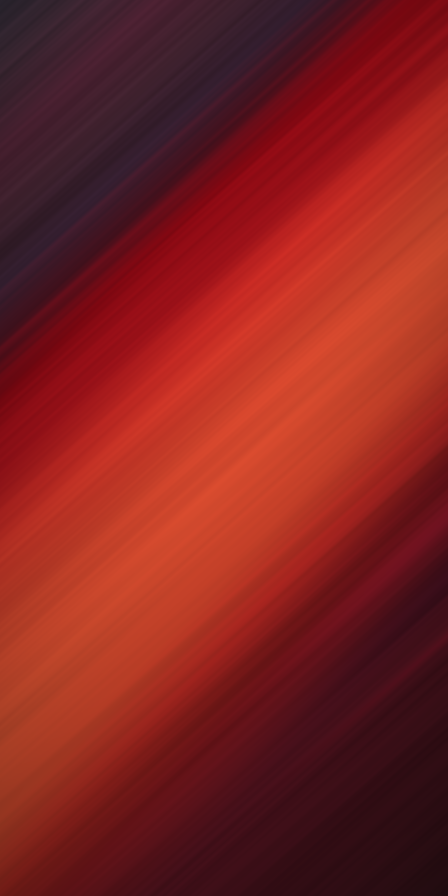
A Shadertoy shader for this background:

```glsl
// Diagonal motion-blurred bands of ember orange and crimson over dark plum.
#define SLOPE 0.95           // rise of the colour bands per unit of width
#define STREAK_SLOPE 0.88    // rise of the fine streaks
#define FAN 0.13             // widening of the lower band toward the left
#define STREAK_DENSITY 9.0   // broad streaks per canvas width
#define STREAK_LENGTH 0.6    // lower values give longer streaks
#define STREAK_GAIN 0.21     // contrast of the streaks
#define STREAK_SHIFT 0.032   // how far streaks push the band edges
#define VIGNETTE vec3(0.12, 0.08, 0.10)

const int STOPS = 16;

// Position of each colour stop across the bands, in canvas widths
const float stopAt[STOPS] = float[STOPS](
    0.0, 0.16, 0.34, 0.50, 0.65, 0.755, 0.88, 1.04,
    1.19, 1.37, 1.52, 1.70, 1.86, 2.02, 2.25, 2.95);

const vec3 stopColor[STOPS] = vec3[STOPS](
    vec3(0.20, 0.16, 0.21), vec3(0.24, 0.15, 0.20),
    vec3(0.31, 0.13, 0.20), vec3(0.25, 0.13, 0.18),
    vec3(0.21, 0.12, 0.19), vec3(0.28, 0.07, 0.12),
    vec3(0.53, 0.03, 0.07), vec3(0.64, 0.07, 0.10),
    vec3(0.78, 0.17, 0.14), vec3(0.82, 0.26, 0.17),
    vec3(0.84, 0.29, 0.18), vec3(0.79, 0.25, 0.16),
    vec3(0.66, 0.14, 0.12), vec3(0.46, 0.08, 0.10),
    vec3(0.31, 0.065, 0.11), vec3(0.18, 0.055, 0.08));

vec2 hashGradient(vec2 cell) {
    vec2 h = vec2(dot(cell, vec2(127.1, 311.7)), dot(cell, vec2(269.5, 183.3)));
    return 2.0 * fract(sin(h) * 43758.5) - 1.0;
}

float gradientNoise(vec2 p) {
    vec2 i = floor(p), f = fract(p);
    vec2 w = f * f * f * (f * (f * 6.0 - 15.0) + 10.0);
    vec2 e = vec2(0.0, 1.0);
    float a = dot(hashGradient(i), f);
    float b = dot(hashGradient(i + e.yx), f - e.yx);
    float c = dot(hashGradient(i + e.xy), f - e.xy);
    float d = dot(hashGradient(i + e.yy), f - e.yy);
    return mix(mix(a, b, w.x), mix(c, d, w.x), w.y);
}

// Octaves of noise stretched along the direction of motion
float streaks(float across, float along) {
    float sum = 0.0, gain = 0.9, density = STREAK_DENSITY;
    for (int i = 0; i < 4; i++) {
        sum += gain * gradientNoise(vec2(across * density, along * STREAK_LENGTH + float(i) * 7.3));
        density *= 2.1;
        gain *= 0.9;
    }
    return sum;
}

vec3 bandColor(float across) {
    vec3 color = stopColor[0];
    for (int i = 1; i < STOPS; i++) {
        float t = (across - stopAt[i - 1]) / (stopAt[i] - stopAt[i - 1]);
        color = mix(color, stopColor[i], clamp(t, 0.0, 1.0));
    }
    return color;
}

float ridge(float x, float center, float width) {
    float d = (x - center) / width;
    return exp(-d * d);
}

void mainImage(out vec4 fragColor, in vec2 fragCoord) {
    vec2 uv = fragCoord / iResolution.xy;

    // Coordinates across and along the motion, measured from the top left
    vec2 p = vec2(fragCoord.x, iResolution.y - fragCoord.y) / iResolution.x;
    float across = p.y + SLOPE * p.x;
    float streakAcross = p.y + STREAK_SLOPE * p.x;
    float along = p.x - STREAK_SLOPE * p.y;
    float band = across - FAN * (1.0 - p.x) * smoothstep(1.2, 1.8, across);

    // Colour bands with streaks, calmer in the bright middle
    float streak = streaks(streakAcross, along);
    float glow = smoothstep(0.75, 1.1, band) * (1.0 - smoothstep(1.6, 2.0, band));
    vec3 color = bandColor(band + STREAK_SHIFT * streak);
    color *= 1.0 + STREAK_GAIN * mix(1.0, 0.35, glow) * streak;

    // Dark gaps and crimson accents at the lower right
    float rightSide = smoothstep(0.45, 1.0, p.x);
    color -= vec3(0.07, 0.02, 0.01) * ridge(across, 1.99, 0.045) * rightSide;
    color += vec3(0.08, 0.0, 0.03) * ridge(across, 2.10, 0.05) * rightSide;
    color -= vec3(0.06, 0.01, 0.0) * ridge(across, 2.23, 0.06) * rightSide;
    color += vec3(0.07, 0.0, 0.01) * ridge(streakAcross, 2.30, 0.014) * rightSide;

    // Soft darkening toward the edges, strongest at the bottom
    vec2 q = 2.0 * (uv - vec2(0.5, 0.65));
    color *= 1.0 - VIGNETTE * dot(q, q);

    fragColor = vec4(clamp(color, 0.0, 1.0), 1.0);
}
```
